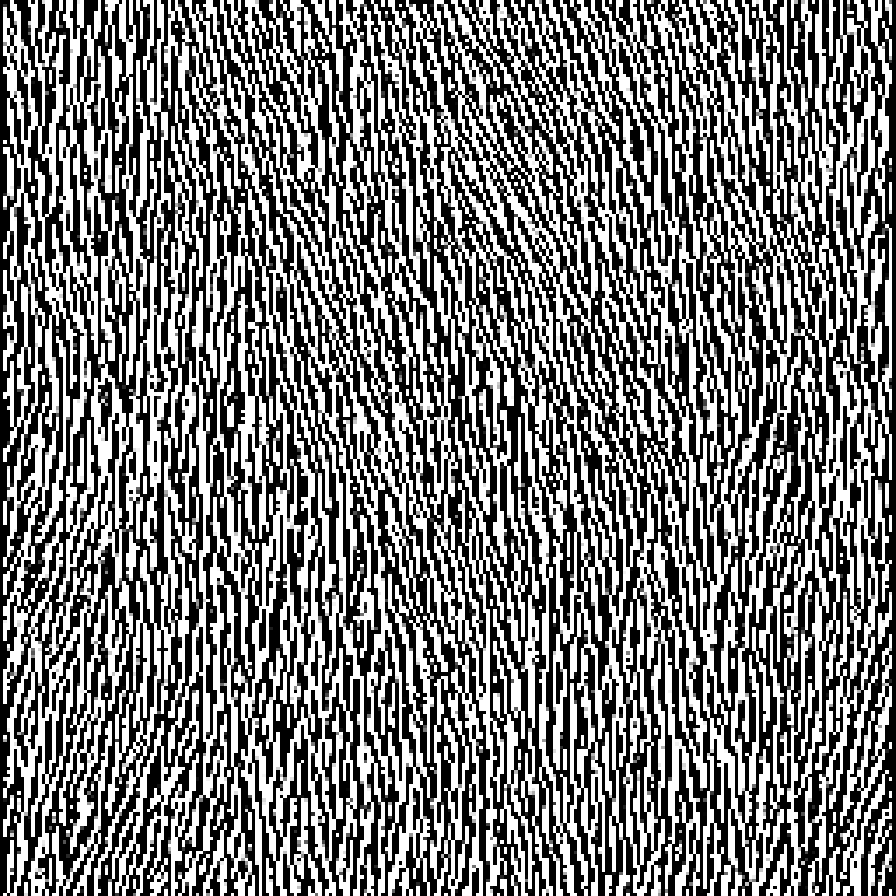
This texture is drawn by a WebGL 1 fragment shader. Its source:

```glsl
precision highp float;

uniform vec2 u_resolution;

const vec3 INK = vec3(0.0);
const vec3 PAPER = vec3(1.0);
const float TEXELS = 256.0;             // square texels per side
const vec2 LATTICE = vec2(50.0, 25.0);  // cells that scatter the strokes
const vec2 SPREAD = vec2(0.006, 0.0125); // stroke packet half width, half length
const int STROKES = 4;                  // strokes per cell

vec3 hash3(vec2 p, float seed) {
  vec3 q = fract(vec3(p.xyx + seed * 17.3) * vec3(0.1031, 0.1030, 0.0973));
  q += dot(q, q.yxz + 33.33);
  return fract((q.xxy + q.yzz) * q.zyx);
}

// Slow drift of the grain: positive leans to the left going up
float grainLean(vec2 uv) {
  float broad = 0.17 * sin(5.5 * uv.x - 1.45);
  float local = 0.10 * sin(23.0 * uv.x + 9.0 * uv.y)
              + 0.07 * sin(14.0 * uv.y - 17.0 * uv.x);
  return mix(-0.12, 0.22, uv.y) + broad + local;
}

// One wave packet, sheared along the grain
float strokePacket(vec2 offset, float lean, float frequency, float phase) {
  offset.x += lean * offset.y;
  vec2 q = offset / SPREAD;
  return exp(-0.5 * dot(q, q)) * cos(6.2832 * (frequency * offset.x + phase));
}

// Cellular sum of randomly placed packets
float grain(vec2 uv, float lean) {
  vec2 home = floor(uv * LATTICE);
  float total = 0.0;
  for (int j = -1; j <= 1; j++) {
    for (int i = -1; i <= 1; i++) {
      vec2 cell = home + vec2(float(i), float(j));
      for (int k = 0; k < STROKES; k++) {
        vec3 place = hash3(cell, float(k) + 1.0);
        vec3 shape = hash3(cell, float(k) + 11.0);
        vec2 center = (cell + place.xy) / LATTICE;
        float tilt = lean + 0.5 * (shape.x - 0.5);
        float frequency = mix(58.0, 108.0, shape.y);
        total += strokePacket(uv - center, tilt, frequency, place.z);
      }
    }
  }
  return total;
}

// Dark margin one texel wide at the left and right
float sideMargin(float x) {
  float edge = 1.0 / TEXELS;
  return step(edge, x) * step(x, 1.0 - edge);
}

void main() {
  vec2 uv = gl_FragCoord.xy / u_resolution;
  vec2 texel = floor(uv * TEXELS);
  vec2 center = (texel + 0.5) / TEXELS;

  // Rough the stroke edges, then threshold with a narrow soft ramp
  float roughness = 0.4 * (hash3(texel, 31.0).x - 0.5);
  float height = grain(center, grainLean(center)) + roughness - 0.05;
  float light = smoothstep(-0.05, 0.05, height) * sideMargin(center.x);

  gl_FragColor = vec4(mix(INK, PAPER, light), 1.0);
}
```
